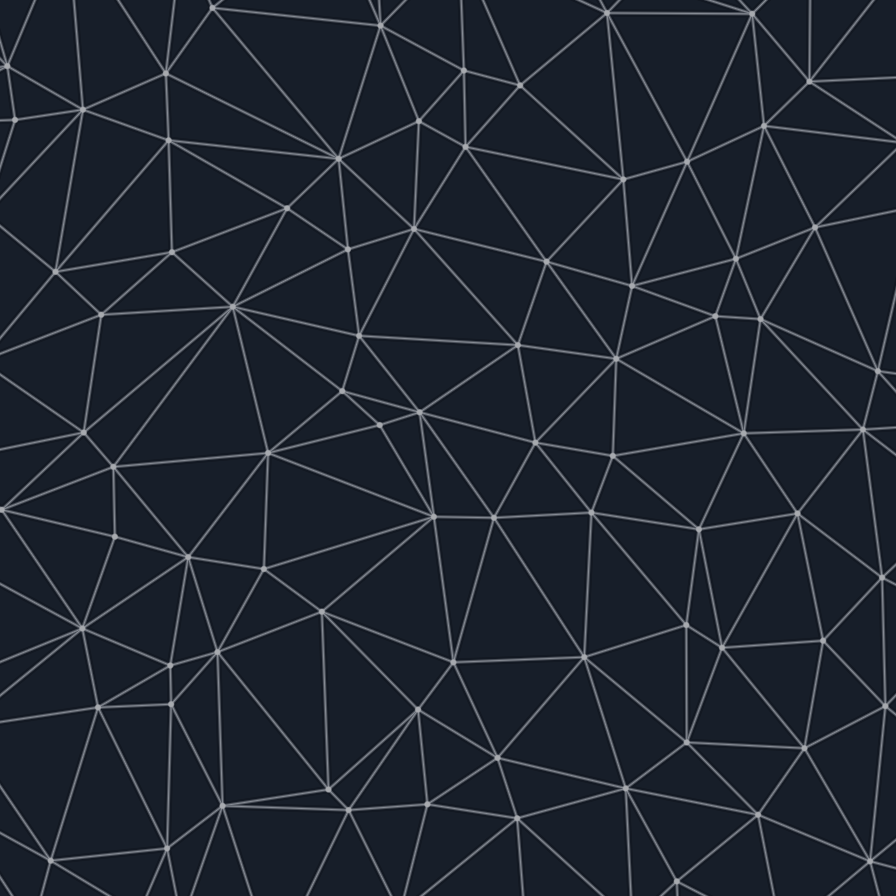
Write a Shadertoy shader that draws this pattern.

```glsl
// Thin pale wire mesh: a Delaunay triangulation of scattered nodes on dark navy.

const float CELLS = 9.0;            // node cells along one side of the canvas
const float JITTER = 0.88;          // how far nodes stray inside their cell
const float LINE_REACH = 0.0024;    // distance at which a line has faded out
const float SHADE_REACH = 0.0043;   // outer edge of the dark rim along lines
const float NODE_RADIUS = 0.0033;

const vec3 NAVY = vec3(0.092, 0.119, 0.159);
const vec3 RIM = vec3(0.072, 0.094, 0.132);
const vec3 WIRE = vec3(0.525, 0.545, 0.580);
const vec3 NODE = vec3(0.655, 0.665, 0.685);

const int SPAN = 7;                 // cells searched along each axis
const int COUNT = SPAN * SPAN;

vec2 hash22(vec2 p) {
    vec3 q = fract(vec3(p.xyx) * vec3(0.1031, 0.1030, 0.0973));
    q += dot(q, q.yzx + 33.33);
    return fract((q.xx + q.yz) * q.zy);
}

float cross2(vec2 a, vec2 b) {
    return a.x * b.y - a.y * b.x;
}

// Node of one cell; odd rows are shifted by half a cell.
vec2 nodeAt(vec2 cell) {
    float shift = 0.5 * mod(cell.y, 2.0);
    return cell + 0.5 + vec2(shift, 0.0) + JITTER * (hash22(cell + 71.0) - 0.5);
}

float segmentDistance(vec2 p, vec2 a, vec2 b) {
    vec2 ab = b - a;
    float t = clamp(dot(p - a, ab) / dot(ab, ab), 0.0, 1.0);
    return length(p - a - ab * t);
}

// Closest node to p, leaving out p itself.
vec2 nearestNode(vec2 nodes[COUNT], vec2 p) {
    vec2 best = nodes[0];
    float bestDistance = 1e6;
    for (int i = 0; i < COUNT; i++) {
        float d = distance(nodes[i], p);
        if (d > 1e-5 && d < bestDistance) {
            bestDistance = d;
            best = nodes[i];
        }
    }
    return best;
}

// Node left of a->b that sees the edge under the widest angle.
vec2 delaunayApex(vec2 nodes[COUNT], vec2 a, vec2 b) {
    vec2 best = a;
    float bestCotangent = 1e6;
    for (int i = 0; i < COUNT; i++) {
        vec2 toA = a - nodes[i];
        vec2 toB = b - nodes[i];
        float area = cross2(toA, toB);
        if (area > 1e-5) {
            float cotangent = dot(toA, toB) / area;
            if (cotangent < bestCotangent) {
                bestCotangent = cotangent;
                best = nodes[i];
            }
        }
    }
    return best;
}

// Distances in cells from p to the closest mesh edge (x) and node (y).
vec2 meshDistance(vec2 p) {
    vec2 nodes[COUNT];
    vec2 corner = floor(p) - float(SPAN / 2);
    for (int i = 0; i < COUNT; i++) {
        nodes[i] = nodeAt(corner + vec2(i % SPAN, i / SPAN));
    }

    // A node and its nearest neighbour always share a mesh edge.
    vec2 a = nearestNode(nodes, p);
    float nodeDistance = distance(p, a);
    vec2 b = nearestNode(nodes, a);
    if (cross2(b - a, p - a) < 0.0) {
        vec2 swapped = a;
        a = b;
        b = swapped;
    }

    // Walk from triangle to triangle until one holds p.
    vec2 c = a;
    for (int hop = 0; hop < 10; hop++) {
        c = delaunayApex(nodes, a, b);
        if (cross2(c - b, p - b) < 0.0) a = c;
        else if (cross2(a - c, p - c) < 0.0) b = c;
        else break;
    }

    float edge = min(segmentDistance(p, a, b),
                 min(segmentDistance(p, b, c), segmentDistance(p, c, a)));
    return vec2(edge, nodeDistance);
}

void mainImage(out vec4 fragColor, in vec2 fragCoord) {
    float pixel = 1.0 / min(iResolution.x, iResolution.y);
    vec2 d = meshDistance(fragCoord * pixel * CELLS) / CELLS;

    // Dark rim, then the soft line, then the node dots.
    float rim = 1.0 - smoothstep(SHADE_REACH - 0.5 * pixel, SHADE_REACH + 0.5 * pixel, d.x);
    float wire = clamp(1.0 - d.x / max(LINE_REACH, 1.1 * pixel), 0.0, 1.0);
    float dot_ = 1.0 - smoothstep(NODE_RADIUS - pixel, NODE_RADIUS + pixel, d.y);

    vec3 color = mix(NAVY, RIM, rim);
    color = mix(color, WIRE, wire);
    color = mix(color, NODE, dot_);
    fragColor = vec4(color, 1.0);
}
```
